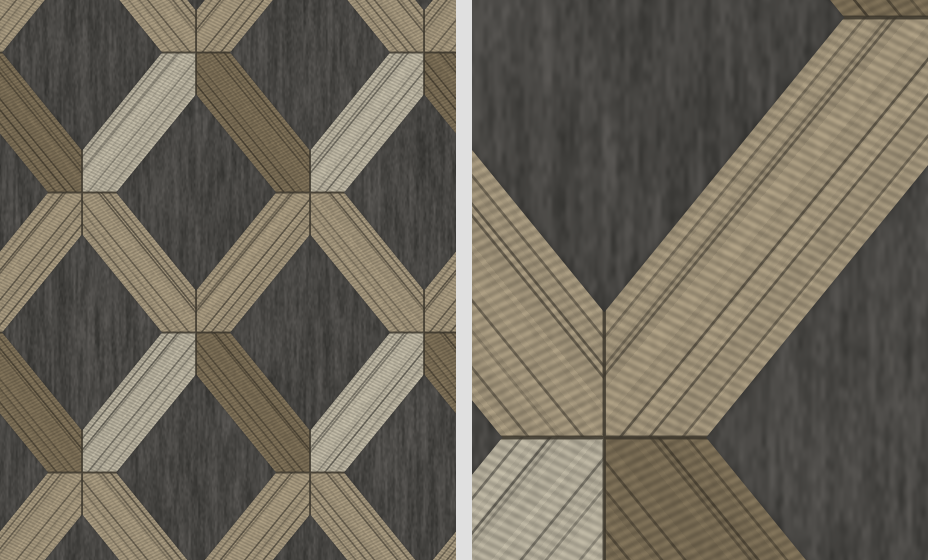
Left: the whole. Right: its middle third, enlarged.
Give the GLSL for this pattern, as a Shadertoy shader.

```glsl
// Trellis of mitred, grooved wood-toned bands over dark vertically streaked cloth.

float hash(vec2 p) {
    vec3 q = fract(p.xyx * vec3(0.1031, 0.1030, 0.0973));
    q += dot(q, q.yzx + 33.33);
    return fract((q.x + q.y) * q.z);
}

// One thread: smooth noise along its length, wrapping after "rows" steps.
float thread(float column, float y, float rows) {
    float t = (y + hash(vec2(column, 7.0))) * rows;
    float i = floor(t);
    float a = hash(vec2(column, mod(i, rows)));
    float b = hash(vec2(column, mod(i + 1.0, rows)));
    return mix(a, b, smoothstep(0.0, 1.0, t - i));
}

// Neighbouring threads blended, wrapping on both axes.
float streaks(vec2 uv, float columns, float rows) {
    float x = uv.x * columns;
    float i = floor(x);
    float a = thread(mod(i, columns), uv.y, rows);
    float b = thread(mod(i + 1.0, columns), uv.y, rows);
    return mix(a, b, smoothstep(0.0, 1.0, x - i));
}

// Cloth: broad, medium and fine vertical threads.
vec3 cloth(vec2 uv) {
    float v = 0.25 * streaks(uv, 60.0, 6.0)
            + 0.45 * streaks(uv, 190.0, 22.0)
            + 0.30 * streaks(uv, 300.0, 150.0);
    return mix(vec3(0.185, 0.183, 0.172), vec3(0.375, 0.365, 0.352), v);
}

// Bands alternate light and dark in even rows and stay tan in odd rows.
vec3 bandTone(vec2 id) {
    vec3 light = vec3(0.68, 0.655, 0.585);
    vec3 dark = vec3(0.455, 0.405, 0.315);
    vec3 tan_ = vec3(0.60, 0.55, 0.455);
    return mod(id.y, 2.0) > 0.5 ? tan_ : mod(id.x, 2.0) > 0.5 ? dark : light;
}

void mainImage(out vec4 fragColor, in vec2 fragCoord) {
    vec2 uv = fragCoord / iResolution.xy;
    vec2 pixel = 4.0 / iResolution.xy;

    // Four by four cells, each crossed by one diagonal band; y runs downward.
    vec2 grid = vec2(uv.x, 1.0 - uv.y) * 4.0 - vec2(0.72, 0.375);
    vec2 id = mod(floor(grid), 4.0);
    vec2 cell = fract(grid);
    bool rising = mod(id.x + id.y, 2.0) < 0.5;
    vec2 local = vec2(rising ? 1.0 - cell.x : cell.x, cell.y);

    // Signed offset across the band: -1 and 1 are its edges.
    float across = (local.y - local.x) / 0.298;
    float soft = length(pixel) / 0.298;
    float band = 1.0 - smoothstep(-0.6, 0.6, (abs(across) - 1.0) / soft);

    // Fine slanted weave and lengthwise grain.
    vec3 wood = bandTone(id);
    wood *= 1.0 + 0.08 * sin(6.28318 * dot(local, vec2(16.0, 41.0)));
    float grain = hash(vec2(floor((across + 1.0) * 16.0), id.x + 4.0 * id.y));
    wood *= 0.96 + 0.08 * grain;
    wood *= 0.96 + 0.08 * streaks(uv, 208.0, 256.0);

    // Long dark grooves of uneven strength.
    float grooves[6] = float[6](-0.82, -0.56, -0.48, 0.18, 0.43, 0.74);
    for (int i = 0; i < 6; i++) {
        float wander = 0.06 * (hash(id + float(i) * 5.0) - 0.5);
        float gap = abs(across - grooves[i] - wander);
        float line = 1.0 - smoothstep(0.008, 0.012 + soft, gap);
        wood *= 1.0 - line * mix(0.15, 0.42, hash(id + float(i) * 9.0 + 2.0));
    }

    // Thin seams where the bands meet at the cell borders.
    vec2 border = min(cell, 1.0 - cell);
    vec2 seam = 1.0 - smoothstep(vec2(0.003), vec2(0.004) + pixel, border);
    wood = mix(wood, vec3(0.23, 0.21, 0.17), 0.85 * max(seam.x, seam.y));

    // A faint shadow rims the cloth beside each band.
    float rim = 1.0 - 0.15 * exp(-max(abs(across) - 1.0, 0.0) * 25.0);
    fragColor = vec4(mix(cloth(uv) * rim, wood, band), 1.0);
}
```
